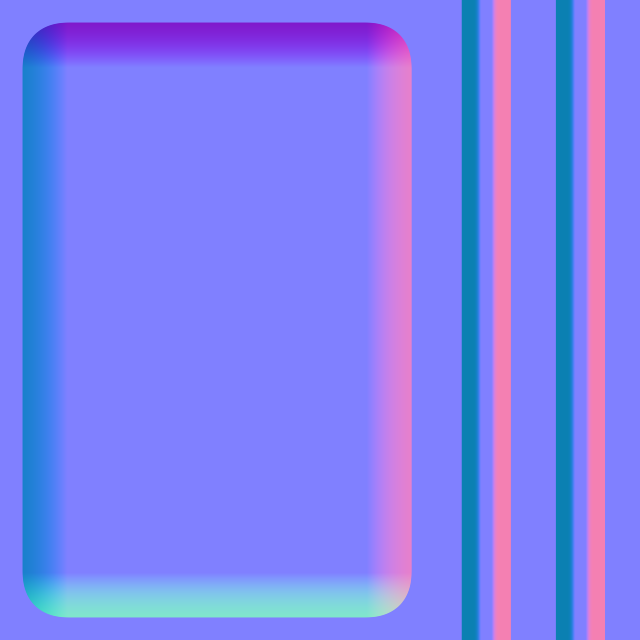
Reproduce this texture map procedurally as a three.js fragment shader.

```glsl
varying vec2 vUv;

const vec2 PANEL_CENTER = vec2(0.3392, 0.5);
const vec2 PANEL_HALF = vec2(0.304, 0.4648);
const float CORNER_RADIUS = 0.0755;
const float CORNER_POWER = 2.4;
const float BEVEL_WIDTH = 0.0703;
const float BEVEL_SLOPE = 1.38;

const int RIDGE_COUNT = 2;
const float RIDGE_START = 0.7598;
const float RIDGE_SPACING = 0.1471;
const float RIDGE_HALF = 0.0384;
const float RIDGE_FLAT = 0.0072;
const float RIDGE_STEEP = 0.0205;
const float RIDGE_SLOPE = 2.3;

const float EDGE_BLUR = 0.0009;

// Coverage of a shape from its signed distance
float coverage(float dist) {
  return 1.0 - smoothstep(-EDGE_BLUR, EDGE_BLUR, dist);
}

// Box whose corners follow a superellipse
float softBoxDistance(vec2 p) {
  vec2 q = abs(p) - PANEL_HALF + CORNER_RADIUS;
  vec2 corner = pow(max(q, 0.0), vec2(CORNER_POWER));
  float outer = pow(corner.x + corner.y, 1.0 / CORNER_POWER);
  return outer + min(max(q.x, q.y), 0.0) - CORNER_RADIUS;
}

// Surface tilt that grows towards each side of the panel
vec2 bevelSlope(vec2 p) {
  vec2 rise = clamp((abs(p) - PANEL_HALF + BEVEL_WIDTH) / BEVEL_WIDTH, 0.0, 1.0);
  return rise * sign(p) * vec2(BEVEL_SLOPE, -BEVEL_SLOPE);
}

// Sideways tilt of a vertical ridge with a flat crest
float ridgeSlope(float x) {
  return RIDGE_SLOPE * sign(x) * smoothstep(RIDGE_FLAT, RIDGE_STEEP, abs(x));
}

// Unit normal packed into colour range
vec3 encodeNormal(vec2 slope) {
  return normalize(vec3(slope, 1.0)) * 0.5 + 0.5;
}

void main() {
  vec3 color = encodeNormal(vec2(0.0));

  // Bevelled panel
  vec2 p = vUv - PANEL_CENTER;
  color = mix(color, encodeNormal(bevelSlope(p)), coverage(softBoxDistance(p)));

  // Vertical ridges
  for (int i = 0; i < RIDGE_COUNT; i++) {
    float x = vUv.x - RIDGE_START - float(i) * RIDGE_SPACING;
    vec3 ridge = encodeNormal(vec2(ridgeSlope(x), 0.0));
    color = mix(color, ridge, coverage(abs(x) - RIDGE_HALF));
  }

  gl_FragColor = vec4(color, 1.0);
}
```
